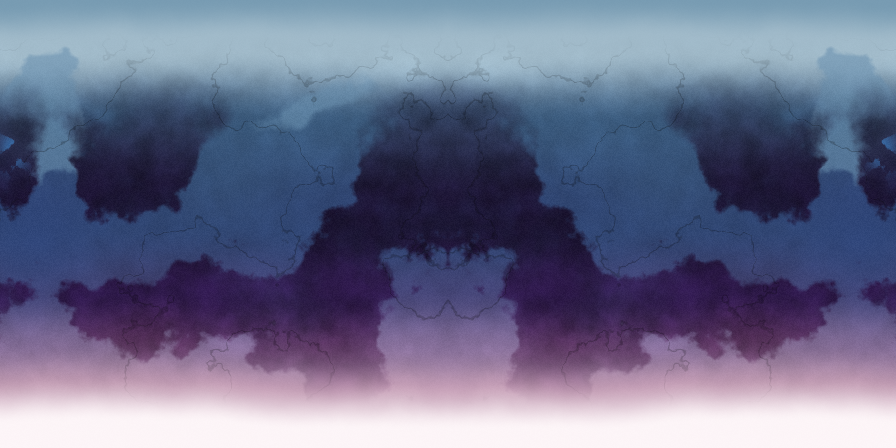
This background is drawn by a WebGL 1 fragment shader. Its source:

```glsl
precision highp float;
// Dusky mirrored cloudscape: pale blue haze above, indigo mist, rosy white glow below.
// Two vertical colour ramps (mist and shadow) are mixed by a mask of ellipses
// whose borders are torn by fractal noise; veins, pigment and grain go on top.
uniform vec2 u_resolution;

// Mist colours, from top to bottom
const vec3 SKY_TOP = vec3(0.47, 0.61, 0.70);
const vec3 SKY_HAZE = vec3(0.63, 0.73, 0.79);
const vec3 MIST_TEAL = vec3(0.24, 0.37, 0.51);
const vec3 MIST_BLUE = vec3(0.18, 0.26, 0.43);
const vec3 MIST_VIOLET = vec3(0.25, 0.25, 0.43);
const vec3 MIST_MAUVE = vec3(0.50, 0.41, 0.56);
const vec3 ROSE = vec3(0.76, 0.61, 0.70);
const vec3 GLOW = vec3(0.99, 0.96, 0.97);
// Shadow colours, from top to bottom
const vec3 SHADE_SLATE = vec3(0.17, 0.21, 0.32);
const vec3 SHADE_INK = vec3(0.11, 0.08, 0.20);
const vec3 SHADE_PURPLE = vec3(0.18, 0.10, 0.29);
const vec3 SHADE_PLUM = vec3(0.36, 0.20, 0.36);
// Accents
const vec3 PATCH_BLUE = vec3(0.42, 0.57, 0.69);
const vec3 SPECK_BLUE = vec3(0.22, 0.42, 0.65);
const vec3 POOL_INDIGO = vec3(0.19, 0.28, 0.49);
const float TEAR = 0.24;
const float EDGE = 0.012;
const float GRAIN = 0.025;

float hash(vec2 p) {
  vec3 a = fract(vec3(p.xyx) * 0.1031);
  a += dot(a, a.yzx + 33.33);
  return fract((a.x + a.y) * a.z);
}

float noise(vec2 p) {
  vec2 i = floor(p), f = fract(p);
  f = f * f * (3.0 - 2.0 * f);
  return mix(mix(hash(i), hash(i + vec2(1, 0)), f.x),
             mix(hash(i + vec2(0, 1)), hash(i + vec2(1, 1)), f.x), f.y);
}

float fbm(vec2 p) {
  float sum = 0.0, amp = 0.5;
  for (int i = 0; i < 6; i++) {
    sum += amp * noise(p);
    p = mat2(1.6, 1.2, -1.2, 1.6) * p + 7.3;
    amp *= 0.53;
  }
  return sum;
}

// Approximate distance inside an ellipse, positive within
float blob(vec2 p, vec2 center, vec2 radius) {
  return (1.0 - length((p - center) / radius)) * min(radius.x, radius.y);
}

// Soft round glow, 1 at its center
float glow(vec2 p, vec2 center, vec2 radius) {
  vec2 d = (p - center) / radius;
  return exp(-dot(d, d));
}

vec3 mistRamp(float y) {
  vec3 c = mix(GLOW, ROSE, smoothstep(0.05, 0.16, y));
  c = mix(c, MIST_MAUVE, smoothstep(0.13, 0.24, y));
  c = mix(c, MIST_VIOLET, smoothstep(0.21, 0.37, y));
  c = mix(c, MIST_BLUE, smoothstep(0.34, 0.50, y));
  c = mix(c, MIST_TEAL, smoothstep(0.54, 0.75, y));
  c = mix(c, SKY_HAZE, smoothstep(0.72, 0.88, y));
  return mix(c, SKY_TOP, smoothstep(0.91, 1.0, y));
}

vec3 shadeRamp(float y) {
  vec3 c = mix(SHADE_PLUM, SHADE_PURPLE, smoothstep(0.20, 0.36, y));
  c = mix(c, SHADE_INK, smoothstep(0.36, 0.50, y));
  return mix(c, SHADE_SLATE, smoothstep(0.55, 0.75, y));
}

// Torn landmasses; p.x is the distance from the mirror axis
float shadowField(vec2 p) {
  float d = blob(p, vec2(0.0, 0.63), vec2(0.19, 0.19));
  d = max(d, blob(p, vec2(0.17, 0.46), vec2(0.07, 0.13)));
  d = max(d, blob(p, vec2(0.25, 0.37), vec2(0.08, 0.07)));
  d = max(d, blob(p, vec2(0.43, 0.33), vec2(0.19, 0.085)));
  d = max(d, blob(p, vec2(0.27, 0.24), vec2(0.17, 0.12)));
  d = max(d, blob(p, vec2(0.67, 0.72), vec2(0.15, 0.14)));
  d = max(d, blob(p, vec2(0.70, 0.58), vec2(0.09, 0.07)));
  d = max(d, blob(p, vec2(1.01, 0.66), vec2(0.08, 0.10)));
  d = max(d, blob(p, vec2(0.74, 0.29), vec2(0.08, 0.045)));
  d = max(d, blob(p, vec2(1.01, 0.30), vec2(0.06, 0.065)));
  return min(d, -blob(p, vec2(0.0, 0.38), vec2(0.16, 0.10)));
}

void main() {
  vec2 uv = gl_FragCoord.xy / u_resolution;
  vec2 p = vec2((uv.x - 0.5) * 2.0, uv.y);
  vec2 m = vec2(abs(p.x), p.y);
  float broad = fbm(m * 3.0 + 11.0) - 0.5;
  float torn = fbm(m * 8.0 + 3.0) - 0.5;
  float fine = fbm(m * 22.0 + 31.0) - 0.5;

  // Mist with soft billows and indigo pools
  vec3 color = mistRamp(uv.y + broad * 0.05);
  float body = smoothstep(0.08, 0.25, uv.y) * (1.0 - smoothstep(0.76, 0.94, uv.y));
  color *= 1.0 + body * (broad * 0.35 + fine * 0.22);
  color = mix(color, POOL_INDIGO, 0.75 * glow(m, vec2(0.93, 0.48), vec2(0.13, 0.12)));
  color = mix(color, MIST_TEAL, 0.4 * glow(m, vec2(0.5, 0.6), vec2(0.17, 0.10)));

  // Pale torn patches near the sides, and one streak left of the axis
  float pale = blob(m, vec2(0.90, 0.74), vec2(0.09, 0.12)) + torn * 0.2;
  color = mix(color, PATCH_BLUE, 0.6 * smoothstep(-EDGE, EDGE, pale));
  vec2 streak = p - vec2(-0.29, 0.765);
  streak.y -= streak.x * 0.35;
  float brush = blob(streak, vec2(0.0), vec2(0.11, 0.03)) + torn * 0.09;
  color = mix(color, PATCH_BLUE, 0.6 * smoothstep(-EDGE, EDGE, brush));

  // Shadow masses, softer toward the haze and fading at both ends
  float soft = EDGE + 0.07 * smoothstep(0.62, 0.80, uv.y);
  float shadow = smoothstep(-soft, soft, shadowField(m) + torn * TEAR);
  shadow *= smoothstep(0.09, 0.27, uv.y) * (1.0 - smoothstep(0.70, 0.87, uv.y));
  vec3 shade = shadeRamp(uv.y + broad * 0.08) * (1.0 + fine * 0.6);
  color = mix(color, shade, shadow * clamp(0.9 + torn * 0.6, 0.0, 1.0));

  // Thin dark veins and blue specks in the outer shadow
  float vein = 1.0 - smoothstep(0.0, 0.012, abs(fbm(m * 5.0 + 53.0) - 0.5));
  color *= 1.0 - vein * body * 0.22;
  float speck = smoothstep(0.08, 0.16, fine) * glow(m, vec2(0.97, 0.665), vec2(0.03, 0.045));
  color = mix(color, SPECK_BLUE, speck);

  // Paper grain
  color += (hash(floor(uv * vec2(1024.0, 512.0))) - 0.5) * GRAIN * (0.3 + body);
  gl_FragColor = vec4(clamp(color, 0.0, 1.0), 1.0);
}
```
